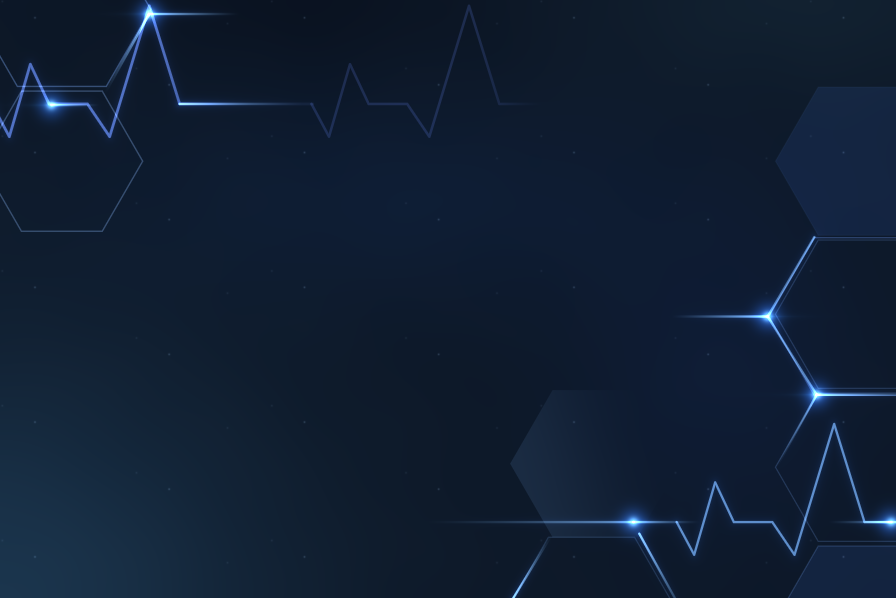
A Shadertoy shader for this background:

```glsl
// Canvas space: 7.68 wide, 5.12 high
float pixelSize() { return 7.68 / iResolution.x; }

// Line whose coverage stays right when thinner than a pixel
float stroke(float d, float halfWidth) {
    float soft = max(halfWidth, 0.6 * pixelSize());
    return halfWidth / soft * clamp((soft - abs(d)) / pixelSize() + 0.5, 0.0, 1.0);
}

float fill(float d) { return clamp(0.5 - d / pixelSize(), 0.0, 1.0); }

// Soft elliptical spot
float spot(vec2 p, vec2 center, vec2 radius) {
    vec2 q = (p - center) / radius;
    return exp(-dot(q, q));
}

// Flat-topped hexagon
float hexagon(vec2 p, float apothem) {
    p = abs(p);
    return max(p.y, dot(p, vec2(0.866, 0.5))) - apothem;
}

float segment(vec2 p, vec2 a, vec2 b) {
    vec2 ab = b - a;
    return length(p - a - ab * clamp(dot(p - a, ab) / dot(ab, ab), 0.0, 1.0));
}

// Heartbeat trace, relative to its first dip
float heartbeat(vec2 p) {
    vec2 beat[9] = vec2[9](vec2(-0.15, 0), vec2(0, -0.28), vec2(0.18, 0.34),
        vec2(0.34, 0), vec2(0.67, 0), vec2(0.86, -0.28), vec2(1.2, 0.84),
        vec2(1.46, 0), vec2(2.6, 0));
    float d = 9.0;
    for (int i = 0; i < 8; i++) d = min(d, segment(p, beat[i], beat[i + 1]));
    return d;
}

// Light ray, brightest at a and fading towards b
vec3 beam(vec2 p, vec2 a, vec2 b) {
    vec2 ab = b - a;
    float along = clamp(dot(p - a, ab) / dot(ab, ab), 0.0, 1.0);
    float d = segment(p, a, b);
    vec3 light = vec3(0.46, 0.62, 0.72) * stroke(d, 0.01) + vec3(0.05, 0.12, 0.28) * exp(-d / 0.022);
    return light * pow(1.0 - along, 1.3);
}

// Glowing joint with a horizontal flare
vec3 node(vec2 p, vec2 center) {
    vec2 q = abs(p - center);
    float r = dot(q, q);
    return vec3(0.35, 0.5, 0.45) * exp(-r / 0.0016) + vec3(0.07, 0.19, 0.42) * exp(-r / 0.012)
        + vec3(0.06, 0.15, 0.25) * exp(-q.x / 0.12 - q.y / 0.02);
}

vec2 gradientAt(vec2 cell) {
    float angle = 6.2832 * fract(sin(dot(cell, vec2(127.1, 311.7))) * 43758.5);
    return vec2(cos(angle), sin(angle));
}

float gradientNoise(vec2 p) {
    vec2 i = floor(p), f = fract(p), u = f * f * (3.0 - 2.0 * f), e = vec2(1, 0);
    return mix(mix(dot(gradientAt(i), f), dot(gradientAt(i + e), f - e), u.x),
        mix(dot(gradientAt(i + e.yx), f - e.yx), dot(gradientAt(i + 1.0), f - 1.0), u.x), u.y);
}

// Faint dust repeating on a wide tile
float dust(vec2 p) {
    vec2 tile = vec2(2.31, 1.154);
    vec2 grains[5] = vec2[5](vec2(0.3, 2.66), vec2(1.45, 3.24), vec2(1.17, 3.38),
        vec2(1.95, 2.61), vec2(0.02, 2.8));
    float sum = 0.0;
    for (int i = 0; i < 5; i++) {
        vec2 q = mod(p - grains[i] + 0.5 * tile, tile) - 0.5 * tile;
        sum += exp(-dot(q, q) / 0.00008) * (i < 2 ? 1.0 : 0.4);
    }
    return sum;
}

void mainImage(out vec4 fragColor, in vec2 fragCoord) {
    vec2 p = fragCoord / iResolution.xy * vec2(7.68, 5.12);

    // Navy backdrop with teal and blue haze
    vec3 color = vec3(0.05, 0.093, 0.153);
    color += vec3(0.055, 0.115, 0.15) * spot(p, vec2(-0.2, -0.1), vec2(2.5, 2.2));
    color += vec3(0.004, 0.02, 0.05) * spot(p, vec2(3.5, 3.4), vec2(2.6, 0.9));
    color += vec3(0.006, 0.017, 0.052) * spot(p, vec2(6.2, 1.9), vec2(1.3, 1.4));
    color += vec3(0.018, 0.034, 0.034) * spot(p, vec2(6.9, 5.1), vec2(1.8, 0.8));
    color -= vec3(0.01, 0.02, 0.025) * spot(p, vec2(2.7, 5.12), vec2(1.5, 0.7));
    color += 0.005 * gradientNoise(p * 1.3);
    color += vec3(0.11, 0.13, 0.15) * dust(p);

    // Hexagon column on the right: alternating panels and outlines
    for (int i = 0; i < 4; i++) {
        float d = hexagon(p - vec2(7.38, 3.74 - 1.31 * float(i)), 0.635);
        if (i == 0 || i == 3) color += vec3(0.025, 0.045, 0.09) * fill(d);
        color += vec3(0.09, 0.12, 0.17) * stroke(d, 0.005) * (i == 0 ? 0.2 : 1.0);
    }
    color += vec3(0.12, 0.16, 0.25) * stroke(hexagon(p - vec2(7.37, 2.41), 0.675), 0.006);

    // Lower middle panel fades to the right
    float panel = hexagon(p - vec2(5.1, 1.15), 0.63);
    color += vec3(0.055, 0.078, 0.105) * fill(panel) * (1.0 - smoothstep(4.2, 5.8, p.x + 0.3 * p.y - 0.3));
    color += vec3(0.08, 0.11, 0.15) * stroke(hexagon(p - vec2(5.07, -0.12), 0.64), 0.005);

    // Upper left outlines
    color += vec3(0.16, 0.2, 0.26) * stroke(hexagon(p - vec2(0.53, 3.74), 0.6), 0.006);
    color += vec3(0.16, 0.21, 0.3) * stroke(hexagon(p - vec2(0.53, 5.04), 0.66), 0.006);

    // Heartbeat traces
    float first = heartbeat(p - vec2(0.08, 4.23));
    float echo = heartbeat(p - vec2(2.82, 4.23));
    float lower = heartbeat(p - vec2(5.95, 0.65));
    float fade = 1.0 - smoothstep(1.3, 2.2, p.x);
    color += (vec3(0.24, 0.3, 0.5) * stroke(first, 0.012) + vec3(0.025, 0.05, 0.12) * exp(-first / 0.03)) * (0.12 + 0.88 * fade);
    color += vec3(0.07, 0.085, 0.16) * stroke(echo, 0.011) * (1.0 - smoothstep(4.0, 4.7, p.x));
    color += vec3(0.3, 0.41, 0.52) * stroke(lower, 0.01) + vec3(0.02, 0.055, 0.12) * exp(-lower / 0.03);

    // Light running along the edges
    vec2 peak = vec2(1.28, 5.0), start = vec2(0.44, 4.22), corner = vec2(6.58, 2.41);
    vec2 joint = vec2(7.0, 1.74), base = vec2(5.43, 0.65), exitPoint = vec2(7.64, 0.65);
    color += beam(p, peak, vec2(2.05, 5.0)) + beam(p, peak, vec2(0.9, 4.32));
    color += 0.7 * beam(p, start, vec2(0.85, 4.22)) + 0.8 * beam(p, vec2(1.54, 4.23), vec2(2.6, 4.23));
    color += beam(p, corner, vec2(5.75, 2.41)) + 0.6 * beam(p, corner, vec2(6.98, 3.09));
    color += 0.6 * beam(p, vec2(6.98, 3.09), corner);
    color += 0.65 * (beam(p, corner, joint) + beam(p, joint, corner));
    color += beam(p, joint, vec2(8.0, 1.74)) + 0.7 * beam(p, joint, vec2(6.65, 1.11));
    color += 0.6 * beam(p, base, vec2(3.65, 0.65)) + 0.8 * beam(p, base, vec2(6.0, 0.65));
    color += beam(p, vec2(5.48, 0.55), vec2(5.95, -0.3)) + beam(p, vec2(4.4, 0), vec2(4.73, 0.54));
    color += 0.6 * beam(p, exitPoint, vec2(7.1, 0.65));

    // Bright joints
    color += node(p, peak) + node(p, start) + node(p, corner);
    color += node(p, joint) + node(p, base) + node(p, exitPoint);

    fragColor = vec4(clamp(color, 0.0, 1.0), 1.0);
}
```
